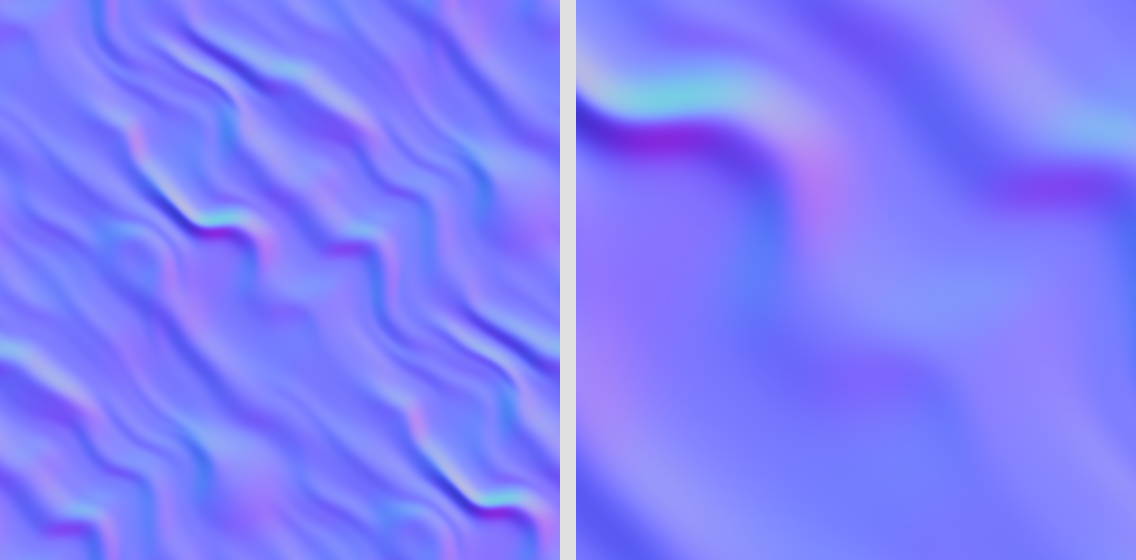
Left, the full canvas; right, a detail of the centre.
Write a Shadertoy shader that draws this texture map.

```glsl
#define RIDGES 5.0          // main ridges across one diagonal period
#define RIDGE_HEIGHT 0.0145
#define RIPPLES 8.0         // finer ripples across one diagonal period
#define RIPPLE_HEIGHT 0.0042
#define SWELL_HEIGHT 0.0085 // soft, stretched undulation between ridges
#define SKEW 0.12           // steepens the lower left flank
#define BEND 0.60           // broad meander, in ridge spacings
#define WIGGLE 0.25         // finer meander
#define TILT vec2(-0.015, -0.020)
#define STEP 0.003          // slope sampling distance

const float TAU = 6.2831853;

// Integer hash of a lattice cell, from -1 to 1
float hash(vec2 cell, float seed) {
    uvec3 k = uvec3(cell, seed);
    uint n = k.x * 1597334677u ^ k.y * 3812015801u ^ k.z * 2798796415u;
    n = (n ^ (n >> 16)) * 2146121005u;
    n = (n ^ (n >> 15)) * 2221713035u;
    n ^= n >> 16;
    return float(n & 65535u) / 32767.5 - 1.0;
}

// Smooth value noise that wraps after "cells" lattice cells
float noise(vec2 p, vec2 cells, float seed) {
    p *= cells;
    vec2 i = floor(p), f = p - i;
    f = f * f * f * (f * (f * 6.0 - 15.0) + 10.0);
    vec2 a = mod(i, cells), b = mod(i + 1.0, cells);
    return mix(mix(hash(a, seed), hash(vec2(b.x, a.y), seed), f.x),
               mix(hash(vec2(a.x, b.y), seed), hash(b, seed), f.x), f.y);
}

// Rounded crest with a wide, flat trough
float crest(float phase) {
    float angle = TAU * phase;
    float c = 0.5 + 0.5 * cos(angle + SKEW * cos(angle));
    return c * c;
}

float height(vec2 uv) {
    // Diagonal axes: x across the ridges, y along them; both wrap at 1
    vec2 d = vec2(uv.x + uv.y, uv.x - uv.y);
    float warp = BEND * noise(d, vec2(3.0), 1.0)
               + WIGGLE * noise(d, vec2(6.0, 7.0), 2.0);

    // Main ridges fade in and out along their length
    float strength = smoothstep(-1.0, 0.7, noise(d, vec2(5.0, 4.0), 3.0));
    float h = RIDGE_HEIGHT * strength * crest(RIDGES * d.x + warp);

    // Patches of finer ripples, nearly parallel to the ridges
    float patches = smoothstep(-0.5, 0.7, noise(d, vec2(6.0, 4.0), 4.0));
    float drift = 0.4 * noise(d, vec2(4.0), 5.0);
    h += RIPPLE_HEIGHT * patches * crest(RIPPLES * d.x + 1.4 * warp + drift);

    // Soft swell, bent along with the ridges
    vec2 bent = d + vec2(warp / RIDGES, 0.0);
    return h + SWELL_HEIGHT * noise(bent, vec2(8.0, 4.0), 6.0);
}

void mainImage(out vec4 fragColor, in vec2 fragCoord) {
    vec2 uv = fragCoord / iResolution.xy;

    // Surface slope by central differences
    vec2 e = vec2(STEP, 0.0);
    vec2 slope = vec2(height(uv + e.xy) - height(uv - e.xy),
                      height(uv + e.yx) - height(uv - e.yx)) / (2.0 * STEP);

    // Encode the surface normal as a colour
    vec3 normal = normalize(vec3(TILT - slope, 1.0));
    fragColor = vec4(0.5 + 0.5 * normal, 1.0);
}
```
